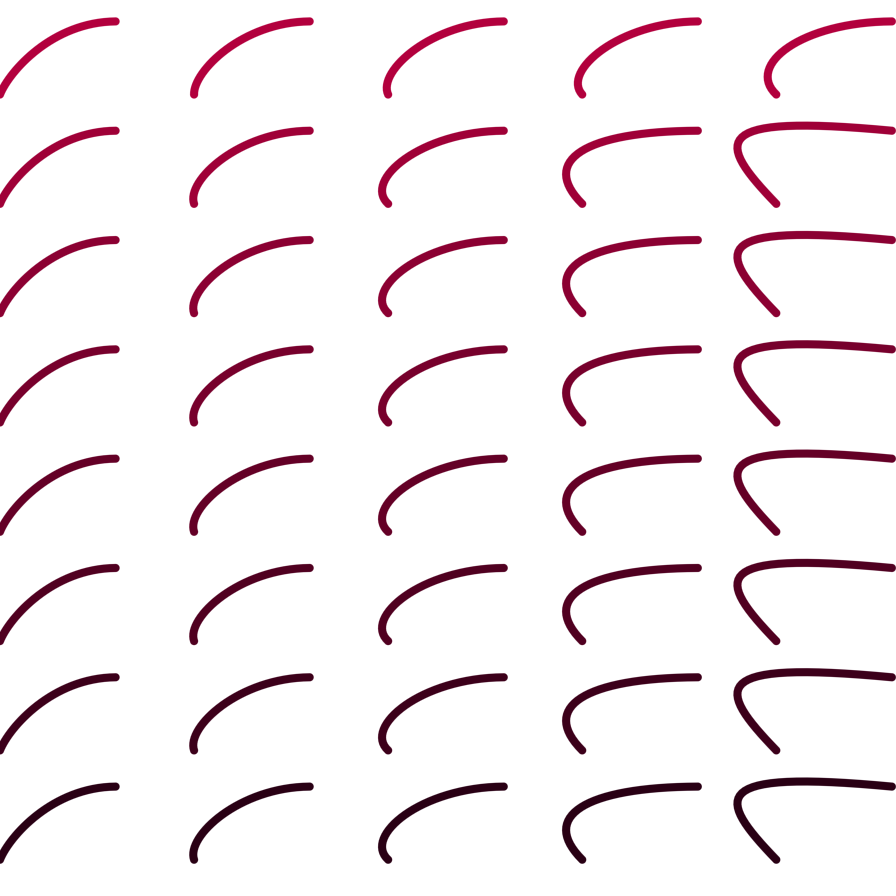
Give the GLSL for this pattern, as a WebGL 2 fragment shader.

```glsl
#version 300 es
precision highp float;

uniform vec2 u_resolution;
out vec4 outColor;

float segmentDistance(vec2 p, vec2 a, vec2 b) {
    vec2 ab = b - a;
    float t = clamp(dot(p - a, ab) / dot(ab, ab), 0.0, 1.0);
    return length(p - a - ab * t);
}

// Cubic Bezier starting at the local origin
vec2 bezier(vec2 c1, vec2 c2, vec2 end, float t) {
    float s = 1.0 - t;
    return 3.0 * s * s * t * c1 + 3.0 * s * t * t * c2 + t * t * t * end;
}

float hookDistance(vec2 p, float bend) {
    // Both handles swing left as the bend grows
    vec2 c1 = vec2(0.0104 - 0.0195 * bend, 0.026 + 0.022 * max(bend - 2.0, 0.0));
    vec2 c2 = vec2(0.0586 - 0.0078 * bend - 0.105 * pow(bend / 4.0, 4.0),
                   0.081 + 0.02 * smoothstep(3.0, 4.0, bend));
    vec2 end = vec2(0.129, 0.0816);

    float nearest = 1.0;
    vec2 previous = vec2(0.0);
    for (int i = 1; i <= 32; i++) {
        vec2 current = bezier(c1, c2, end, float(i) / 32.0);
        nearest = min(nearest, segmentDistance(p, previous, current));
        previous = current;
    }
    return nearest;
}

void main() {
    vec2 uv = gl_FragCoord.xy / u_resolution;
    float pixel = 1.0 / min(u_resolution.x, u_resolution.y);

    // Five columns and eight rows, counted from the top left
    vec2 pitch = vec2(0.2166, 0.122);
    float column = clamp(floor((uv.x + 0.058) / pitch.x), 0.0, 4.0);
    float row = clamp(floor((1.0 - uv.y) / pitch.y), 0.0, 7.0);
    vec2 start = vec2(column * pitch.x, 0.8945 - row * pitch.y);

    // The top row bends less than the others
    float bend = column * (row < 0.5 ? 0.58 : 1.0);
    float edge = hookDistance(uv - start, bend) - 0.0045;
    float coverage = 1.0 - smoothstep(-0.75 * pixel, 0.75 * pixel, edge);

    // Crimson darkens row by row
    vec3 crimson = vec3(0.70, 0.0, 0.24);
    vec3 darkWine = vec3(0.16, 0.0, 0.08);
    vec3 ink = mix(crimson, darkWine, row / 7.0);
    outColor = vec4(mix(vec3(1.0), ink, coverage), 1.0);
}
```
